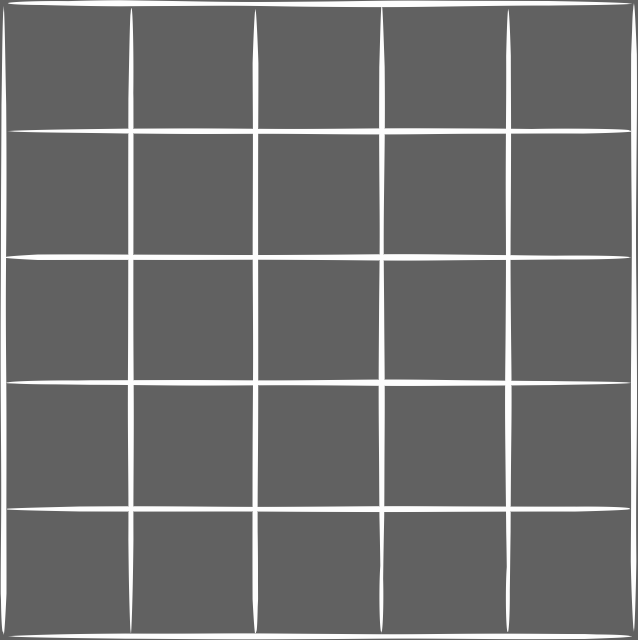
Write a Shadertoy shader that draws this pattern.

```glsl
// Hand-inked white grid of five by five cells on flat grey, with tapered uneven strokes
#define CELLS 5.0
#define MARGIN 0.0065
#define HALF_WIDTH 0.0041
#define WIDTH_VARIATION 0.28
#define WANDER 0.0009
#define PLACEMENT_JITTER 0.0012
#define GROUND vec3(0.38)
#define INK vec3(0.993)

float hash(float n) {
    return fract(sin(n * 127.1 + 11.7) * 4375.85);
}

// One-dimensional gradient noise, roughly -1 to 1
float gradientNoise(float x, float seed) {
    float cell = floor(x), f = x - cell;
    float g0 = hash(cell + seed * 31.0) * 2.0 - 1.0;
    float g1 = hash(cell + 1.0 + seed * 31.0) * 2.0 - 1.0;
    float blend = f * f * f * (f * (f * 6.0 - 15.0) + 10.0);
    return 2.0 * mix(g0 * f, g1 * (f - 1.0), blend);
}

// Coverage of a band of given half width, fading when thinner than a pixel
float bandCoverage(float offset, float halfWidth, float pixel) {
    float edge = clamp(0.5 + (halfWidth - abs(offset)) / pixel, 0.0, 1.0);
    return edge * clamp(2.0 * halfWidth / pixel, 0.0, 1.0);
}

// Full-length stroke that thins to a point at both ends
float mainStroke(float along, float offset, float seed, float pixel) {
    float first = mix(0.004, 0.014, hash(seed + 1.0));
    float last = 1.0 - mix(0.004, 0.016, hash(seed + 2.0));
    float firstTaper = mix(0.05, 0.20, hash(seed + 3.0));
    float lastTaper = mix(0.05, 0.20, hash(seed + 4.0));
    float taper = clamp((along - first) / firstTaper, 0.0, 1.0)
                * clamp((last - along) / lastTaper, 0.0, 1.0);
    float uneven = 1.0 + WIDTH_VARIATION * gradientNoise(along * 4.0, seed);
    return bandCoverage(offset, HALF_WIDTH * uneven * pow(taper, 0.6), pixel);
}

// Short lens-shaped second pass near one end, leaving a small step in the edge
float retouch(float along, float offset, float seed, float pixel) {
    float fromEnd = hash(seed + 5.0) < 0.5 ? along : 1.0 - along;
    float reach = mix(0.10, 0.22, hash(seed + 6.0));
    float t = clamp((fromEnd - 0.012) / reach, 0.0, 1.0);
    float shift = (hash(seed + 7.0) - 0.5) * 0.003;
    float lens = sqrt(4.0 * t * (1.0 - t));
    return bandCoverage(offset - shift, HALF_WIDTH * 0.75 * lens, pixel);
}

// Nearest of the parallel lines; axis separates the two directions
float inkLine(float along, float across, float axis, float pixel) {
    float spacing = (1.0 - 2.0 * MARGIN) / CELLS;
    float index = clamp(floor((across - MARGIN) / spacing + 0.5), 0.0, CELLS);
    float seed = index * 17.0 + axis * 131.0 + 3.0;
    float centre = MARGIN + index * spacing
                 + PLACEMENT_JITTER * (hash(seed) * 2.0 - 1.0)
                 + WANDER * gradientNoise(along * 3.0, seed + 9.0);
    float offset = across - centre;
    return max(mainStroke(along, offset, seed, pixel),
               retouch(along, offset, seed, pixel));
}

void mainImage(out vec4 fragColor, in vec2 fragCoord) {
    vec2 uv = fragCoord / iResolution.xy;
    vec2 pixel = 1.0 / iResolution.xy;
    float columns = inkLine(uv.y, uv.x, 0.0, pixel.x);
    float rows = inkLine(uv.x, uv.y, 1.0, pixel.y);
    fragColor = vec4(mix(GROUND, INK, max(columns, rows)), 1.0);
}
```
